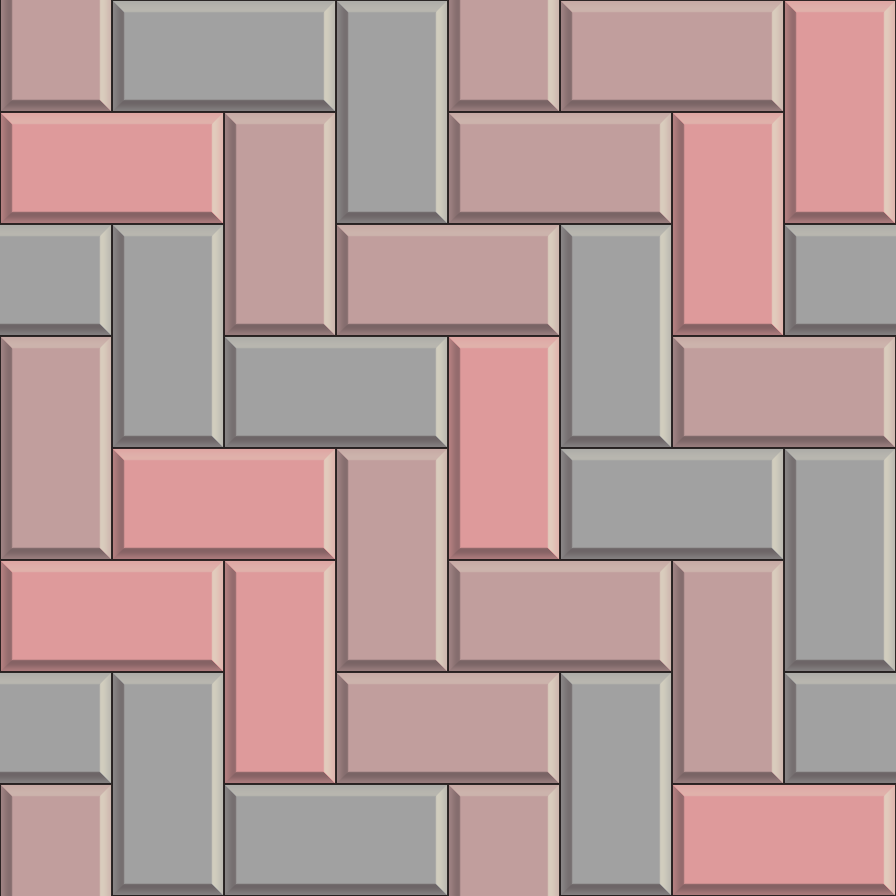
A Shadertoy shader for this pattern:

```glsl
// Herringbone paving of bevelled bricks, two cells long and one cell wide.
// The diagonal index of a grid cell gives the brick that covers it; a scrambled
// brick number picks one of three clay colours in fixed proportions.

#define CELLS 8.0
#define BEVEL 0.108
#define JOINT 0.007
#define GREY vec3(0.632, 0.632, 0.630)
#define MAUVE vec3(0.755, 0.618, 0.614)
#define PINK vec3(0.870, 0.602, 0.606)
#define CREAM vec3(0.890, 0.870, 0.790)
#define SHADOW vec3(0.290, 0.240, 0.250)
#define JOINT_COLOUR vec3(0.10, 0.08, 0.08)

// Reorders 0..31 without repeats, so the colour shares stay exact.
int scramble(int n) {
    n = (13 * n + 7) & 31;
    n ^= n >> 2;
    n = (21 * n + 5) & 31;
    n ^= n >> 2;
    return (13 * n + 3) & 31;
}

// Twelve grey, twelve mauve and eight pink bricks per tile.
vec3 brickColour(ivec2 anchor, bool upright) {
    ivec2 a = anchor & 7;
    int n = scramble(a.y * 4 + (a.x >> 2) * 2 + (upright ? 1 : 0));
    return n < 12 ? GREY : n < 24 ? MAUVE : PINK;
}

// Positive tone lightens towards cream, negative tone darkens towards shadow.
vec3 applyTone(vec3 base, float tone) {
    return mix(base, tone > 0.0 ? CREAM : SHADOW, abs(tone));
}

void mainImage(out vec4 fragColor, in vec2 fragCoord) {
    // Grid position, with rows counted from the top
    vec2 p = fragCoord / iResolution.xy * CELLS;
    p.y = CELLS - p.y;
    float aa = CELLS / iResolution.y;

    // Brick covering this cell: 1,2 = left,right half; 3,0 = top,bottom half
    ivec2 anchor = ivec2(floor(p));
    int phase = (anchor.x + anchor.y) & 3;
    bool upright = phase == 0 || phase == 3;
    if (phase == 2) anchor.x -= 1;
    if (phase == 0) anchor.y -= 1;
    vec2 size = upright ? vec2(1.0, 2.0) : vec2(2.0, 1.0);

    // Distance to the nearest side along each axis
    vec2 local = p - vec2(anchor);
    vec2 toSide = min(local, size - local);
    float edge = min(toSide.x, toSide.y);

    // Bevel lit from the upper right, strongest beside the face
    float sideTone = local.x < 0.5 * size.x ? -0.50 : 0.72;
    float endTone = local.y < 0.5 * size.y ? 0.34 : -0.60;
    float mitre = smoothstep(-aa, aa, toSide.x - toSide.y);
    float tone = mix(sideTone, endTone, mitre);
    tone *= mix(0.55, 1.0, smoothstep(0.0, 0.8, edge / BEVEL));
    tone *= 1.0 - smoothstep(BEVEL - aa, BEVEL + aa, edge);

    vec3 colour = applyTone(brickColour(anchor, upright), tone);

    // Thin dark joint around each brick
    float joint = 1.0 - smoothstep(JOINT - 0.5 * aa, JOINT + 0.5 * aa, edge);
    fragColor = vec4(mix(colour, JOINT_COLOUR, joint), 1.0);
}
```
